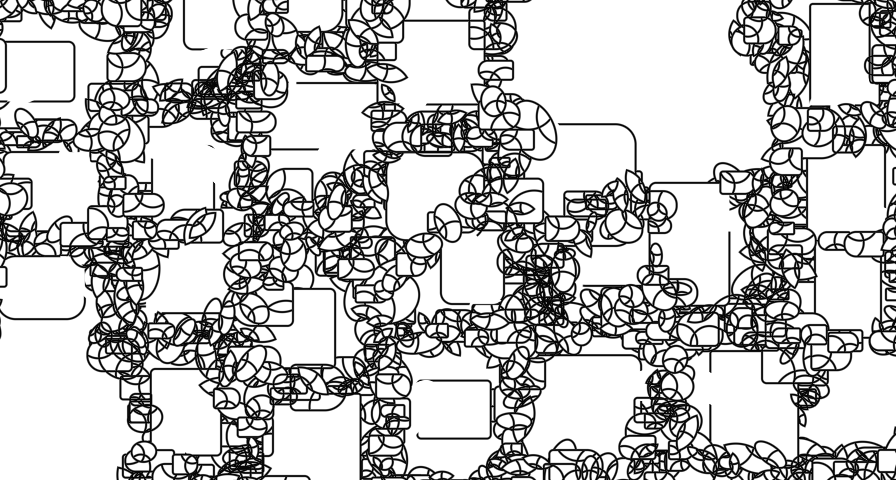
Reproduce this pattern procedurally as a Shadertoy shader.

```glsl
// Tangled thin black outlines: clustered blobs, leaves and arcs around blank rounded blocks.

// Lengths are in canvas heights
const float HALF_LINE = 0.0021;   // half the stroke width
const float EDGE_PIXELS = 0.8;    // softness of every edge
const float VOID_CELL = 0.27;     // spacing of the blank blocks
const float CLUSTER_BAND = 0.27;  // width of the tangled bands, in void cells
const float CLEAR_BLOB = 0.35;    // share of blobs drawn without a fill
const vec3 INK = vec3(0.02);
const vec3 PAPER = vec3(1.0);

// Large open areas: centre, radii
const vec4 CLEARINGS[4] = vec4[4](
    vec4(1.27, 0.93, 0.23, 0.27), vec4(1.43, 0.77, 0.17, 0.20),
    vec4(0.05, 0.10, 0.25, 0.25), vec4(1.82, 0.17, 0.13, 0.13));

vec4 hash4(vec2 p) {
    vec4 q = fract(p.xyxy * vec4(0.1031, 0.1030, 0.0973, 0.1099));
    q += dot(q, q.wzxy + 33.33);
    return fract((q.xxyz + q.yzzw) * q.zywx);
}

float wave(vec2 p) {
    return 0.5 * (sin(9.0 * p.x + 4.0 * sin(5.0 * p.y))
                + sin(11.0 * p.y + 3.0 * sin(7.0 * p.x)));
}

float softEdge() { return EDGE_PIXELS / iResolution.y; }

float stroke(float d) {
    return 1.0 - smoothstep(HALF_LINE - softEdge(), HALF_LINE + softEdge(), abs(d));
}

float inside(float d) { return 1.0 - smoothstep(-softEdge(), softEdge(), d); }

float roundBox(vec2 p, vec2 halfSize, float radius) {
    vec2 q = abs(p) - halfSize + radius;
    return length(max(q, 0.0)) + min(max(q.x, q.y), 0.0) - radius;
}

float ellipse(vec2 p, vec2 r) {
    float k = length(p / r);
    return k * (k - 1.0) / max(length(p / (r * r)), 0.001);
}

float leaf(vec2 p, float halfLength) {
    return length(vec2(p.x, abs(p.y) + 0.98 * halfLength)) - 1.4 * halfLength;
}

vec2 voidSite(vec2 id) { return id + 0.5 + 0.7 * (hash4(id + 11.0).xy - 0.5); }

float clearing(vec2 p) {
    float open = 0.0;
    for (int i = 0; i < 4; i++)
        open = max(open, 1.0 - length((p - CLEARINGS[i].xy) / CLEARINGS[i].zw));
    return open;
}

// Positive near the borders of square-metric cells
float clusterDepth(vec2 p) {
    vec2 q = p / VOID_CELL, base = floor(q);
    float nearest = 9.0, second = 9.0;
    for (int y = -1; y <= 1; y++)
    for (int x = -1; x <= 1; x++) {
        vec2 v = abs(voidSite(base + vec2(x, y)) - q);
        float d = max(v.x, v.y);
        second = min(second, max(nearest, d));
        nearest = min(nearest, d);
    }
    return CLUSTER_BAND + 0.12 * wave(p) - (second - nearest) - 3.0 * clearing(p);
}

// One layer of overlapping blobs, each cut by two inner arcs
void addBlobs(inout float ink, vec2 p, float cell, float minDepth, float seed) {
    vec2 base = floor(p / cell);
    for (int y = -1; y <= 1; y++)
    for (int x = -1; x <= 1; x++) {
        vec2 id = base + vec2(x, y);
        vec4 h = hash4(id + seed), g = hash4(id + seed + 57.0);
        vec2 centre = (id + 0.5 + 0.8 * (h.xy - 0.5)) * cell;
        float size = cell * mix(0.45, 0.95, h.z);
        vec2 q = p - centre;
        if (length(q) > 1.4 * size || clusterDepth(centre) < minDepth) continue;

        float angle = 6.2832 * g.w;
        vec2 turned = mat2(cos(angle), sin(angle), -sin(angle), cos(angle)) * q;
        vec2 radii = size * vec2(1.0, mix(0.4, 0.9, g.x));
        float d;
        if (h.w < 0.35) d = roundBox(q, radii, radii.y * (q.x * (g.y - 0.5) > 0.0 ? 0.95 : 0.25));
        else if (h.w < 0.7) d = ellipse(turned, radii);
        else d = leaf(turned, size);

        float side = g.y < 0.5 ? -0.9 : 0.9;
        float arcA = length(turned - size * vec2(side, 0.5 * g.z - 0.25)) - 0.9 * size;
        float arcB = length(turned - size * vec2(g.x - 0.5, 1.1)) - 0.9 * size;
        float body = inside(d);
        if (g.z > CLEAR_BLOB) ink *= 1.0 - body;
        ink = max(ink, max(stroke(d), body * max(stroke(arcA), stroke(arcB))));
    }
}

// Blank blocks with straight sides and broken outlines
void addVoids(inout float ink, vec2 p) {
    vec2 base = floor(p / VOID_CELL);
    for (int y = -1; y <= 1; y++)
    for (int x = -1; x <= 1; x++) {
        vec2 id = base + vec2(x, y);
        vec4 h = hash4(id + 83.0);
        vec2 centre = voidSite(id) * VOID_CELL;
        if (clearing(centre) > 0.1) continue;
        vec2 halfSize = VOID_CELL * (0.2 + 0.28 * h.xy);
        float d = roundBox(p - centre, halfSize, 0.005 + 0.04 * h.z * h.z);
        float drawn = smoothstep(-0.62, -0.58, wave(1.7 * p + h.w));
        ink = max(ink * (1.0 - inside(d)), stroke(d) * drawn);
    }
}

void mainImage(out vec4 fragColor, in vec2 fragCoord) {
    vec2 p = fragCoord / iResolution.y;
    float ink = 0.0;
    addBlobs(ink, p, 0.062, 0.0, 19.0);
    addBlobs(ink, p, 0.050, 0.02, 37.0);
    addVoids(ink, p);
    addBlobs(ink, p, 0.070, 0.10, 61.0);
    addBlobs(ink, p, 0.046, 0.08, 97.0);
    fragColor = vec4(mix(PAPER, INK, ink), 1.0);
}
```
